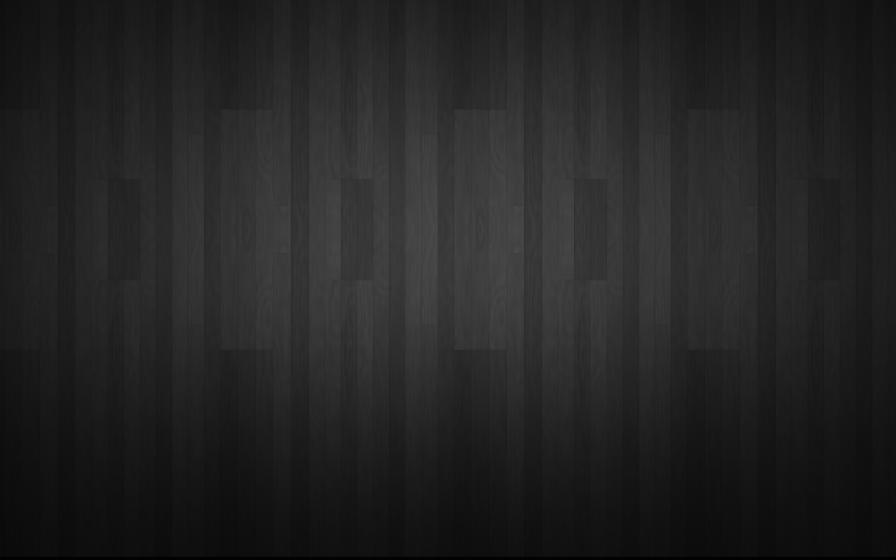
This texture is drawn by a Shadertoy shader. Its source:

```glsl
const float PERIOD = 0.4167;
const float NARROW = 0.02875;
const float WIDE = 0.03158;
const float MIRROR_Y = 0.59;

// Tone of each board near the mirror line, then beyond its end joint
const float INNER_TONE[14] = float[14](1.02, 1.07, 0.90, 0.87, 0.98, 0.88, 1.04,
                                       1.05, 0.88, 0.97, 0.98, 1.06, 1.06, 0.88);
const float OUTER_TONE[14] = float[14](1.02, 1.03, 0.95, 1.05, 0.98, 0.88, 1.04,
                                       1.00, 0.88, 0.80, 0.87, 0.94, 1.03, 0.88);
const float JOINT[14] = float[14](0.50, 0.09, 0.09, 0.09, 0.60, 0.60, 0.60,
                                  0.171, 0.60, 0.215, 0.215, 0.215, 0.043, 0.60);

float hash(vec2 p) {
    vec3 q = fract(vec3(p.xyx) * 0.1031);
    q += dot(q, q.yzx + 33.33);
    return fract((q.x + q.y) * q.z);
}

float noise(vec2 p) {
    vec2 cell = floor(p);
    vec2 f = fract(p);
    f = f * f * (3.0 - 2.0 * f);
    float low = mix(hash(cell), hash(cell + vec2(1.0, 0.0)), f.x);
    float high = mix(hash(cell + vec2(0.0, 1.0)), hash(cell + 1.0), f.x);
    return mix(low, high, f.y);
}

// Board index, position across the board, and board width
vec3 boardAt(float x) {
    float u = mod(x - 0.5515, PERIOD);
    float split = 9.0 * NARROW;
    bool narrow = u < split;
    float slot = narrow ? u / NARROW : 9.0 + (u - split) / WIDE;
    float index = min(floor(slot), 13.0);
    return vec3(index, slot - index, narrow ? NARROW : WIDE);
}

// Short fibres, streaks and wandering growth lines
float woodGrain(vec2 p, float seed) {
    vec2 offset = vec2(seed * 17.0, seed * 31.0);
    float fibre = noise(p * vec2(330.0, 55.0) + offset) - 0.5;
    float streak = noise(p * vec2(130.0, 9.0) + offset) - 0.5;
    float bend = noise(p * vec2(45.0, 13.0) + offset);
    float rings = sin(bend * 24.0 + p.x * 90.0);
    float patches = noise(p * vec2(60.0, 20.0) + offset.yx);
    return 0.075 * fibre + 0.05 * streak + 0.04 * rings * patches;
}

// Pointed oval rings around a dark heart
float knot(vec2 p, vec2 size) {
    float r = length(p / size) + 0.25 * abs(p.x) / size.x;
    float rings = 0.5 + 0.5 * cos(r * 9.5);
    return -0.15 * rings * exp(-r * r * 1.1);
}

float softLine(float d, float halfWidth, float px) {
    return 1.0 - smoothstep(halfWidth, halfWidth + px, abs(d));
}

// Broad glow that fades faster towards the floor
float glow(vec2 d) {
    float fall = d.y > 0.0 ? 4.5 : 7.4;
    return 0.041 + 0.217 * exp(-1.64 * d.x * d.x - fall * d.y * d.y);
}

float boardShade(vec2 p, float px) {
    vec3 board = boardAt(p.x);
    int index = int(board.x);
    float away = abs(p.y - MIRROR_Y);
    float joint = JOINT[index];
    float outer = smoothstep(-px, px, away - joint);
    float shade = mix(INNER_TONE[index], OUTER_TONE[index], outer);

    vec2 local = vec2(board.y * board.z, away);
    float segment = board.x + 20.0 * step(joint, away);
    shade *= 1.0 + woodGrain(local, segment + 1.0);

    // Oval figure in two of the boards
    float centered = (board.y - 0.5) * board.z;
    if (index == 10) shade += knot(vec2(centered, away), vec2(0.014, 0.055));
    if (index == 2) {
        shade += 0.6 * knot(vec2(centered, away), vec2(0.014, 0.055));
        shade += 0.7 * knot(vec2(centered, away - 0.22), vec2(0.013, 0.12));
    }

    // Faint seams between boards and at their ends
    float side = min(board.y, 1.0 - board.y) * board.z;
    shade *= 1.0 - 0.06 * softLine(side, 0.0004, px);
    shade *= 1.0 - 0.05 * softLine(away - joint, 0.0004, px);
    return shade;
}

void mainImage(out vec4 fragColor, in vec2 fragCoord) {
    float px = 1.0 / iResolution.y;
    vec2 p = fragCoord * px;
    vec2 lightCenter = vec2(0.5 * iResolution.x * px, 0.56);
    float value = glow(p - lightCenter) * boardShade(p, px);

    // Dark strip along the lower edge
    value *= mix(0.15, 1.0, smoothstep(0.005, 0.005 + px, p.y));
    fragColor = vec4(vec3(value), 1.0);
}
```
